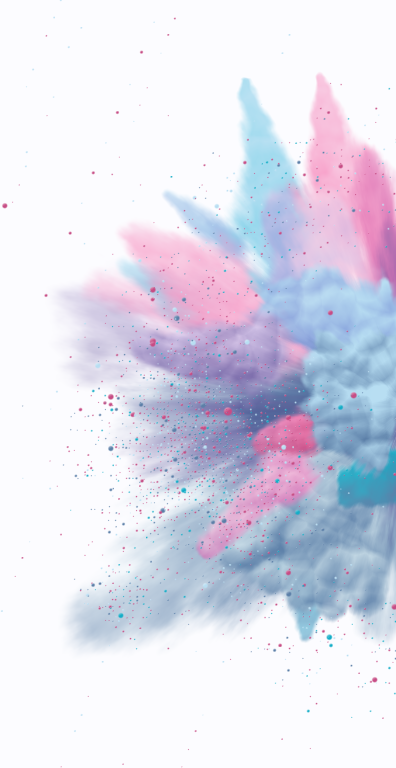
This background is drawn by a Shadertoy shader. Its source:

```glsl
// A burst of coloured powder on white, thrown out from the right edge.
// Tapered plumes are layered back to front; their rims and shading come from
// cellular puffs and radial fibres, and hashed grains are scattered on top.

const vec3 PAPER = vec3(0.99, 0.99, 1.0);
const vec3 ROSE = vec3(0.97, 0.56, 0.75);
const vec3 BLUSH = vec3(0.97, 0.80, 0.89);
const vec3 MAGENTA = vec3(0.80, 0.42, 0.70);
const vec3 CRIMSON = vec3(0.78, 0.30, 0.52);
const vec3 LILAC = vec3(0.83, 0.77, 0.91);
const vec3 VIOLET = vec3(0.44, 0.38, 0.64);
const vec3 PERI = vec3(0.52, 0.63, 0.86);
const vec3 SKY = vec3(0.72, 0.87, 0.95);
const vec3 AQUA = vec3(0.50, 0.82, 0.91);
const vec3 TEAL = vec3(0.08, 0.68, 0.78);
const vec3 STEEL = vec3(0.36, 0.50, 0.66);
const vec3 NAVY = vec3(0.24, 0.33, 0.55);
const vec3 FOG = vec3(0.79, 0.87, 0.91);

const float ASPECT = 0.5156;           // canvas width over height
const vec2 ORIGIN = vec2(0.53, 0.47);  // where the burst starts
const vec2 LIGHT = vec2(-0.5, 0.86);   // direction towards the light
const float PUFF_SCALE = 18.0;
const float WARP = 0.035;
const float ROUGHNESS = 1.7;
const float RELIEF = 1.7;

// State shared by all plumes at this point
vec3 col;
vec2 pos;
float edge, fibre, relief;

float hash(vec2 p) {
    return fract(sin(dot(p, vec2(127.1, 311.7))) * 43758.5);
}

vec2 hash2(vec2 p) { return vec2(hash(p), hash(p + 37.2)); }

float noise(vec2 p) {
    vec2 i = floor(p), f = fract(p);
    f = f * f * (3.0 - 2.0 * f);
    return mix(mix(hash(i), hash(i + vec2(1, 0)), f.x),
               mix(hash(i + vec2(0, 1)), hash(i + 1.0), f.x), f.y);
}

// Layered noise centred on zero
float fbm(vec2 p) {
    float sum = -0.48, amp = 0.5;
    for (int i = 0; i < 5; i++) {
        sum += amp * noise(p);
        p = mat2(1.6, 1.2, -1.2, 1.6) * p;
        amp *= 0.5;
    }
    return sum;
}

// Height of rounded bumps, one per cell
float puff(vec2 p) {
    float nearest = 1.0;
    for (int k = 0; k < 9; k++) {
        vec2 id = floor(p) + vec2(k % 3, k / 3) - 1.0;
        vec2 d = id + hash2(id) - p;
        nearest = min(nearest, dot(d, d));
    }
    return 1.0 - nearest;
}

float billow(vec2 p) {
    return 0.65 * puff(p * PUFF_SCALE) + 0.35 * puff(p * PUFF_SCALE * 2.3);
}

// Tapered stroke: ends and widths in percent of the canvas height.
// Low softness gives billows, high softness gives dry spray.
void plume(vec4 ends, vec2 width, float soft, vec3 shade, vec3 light) {
    ends *= 0.01;
    vec2 axis = ends.zw - ends.xy, rel = pos - ends.xy;
    float t = clamp(dot(rel, axis) / dot(axis, axis), 0.0, 1.0);
    vec2 off = rel - axis * t;
    float w = 0.01 * mix(width.x, width.y, t);
    float dry = min(soft * 1.5, 1.0);
    float d = length(off) / w - 1.0 + ROUGHNESS * mix(edge, fibre, dry);
    float cover = (1.0 - smoothstep(-soft, soft, d)) * (1.0 - 0.6 * soft * t);
    float lit = 0.55 + 0.32 * off.y / w + mix(relief, fibre, dry);
    col = mix(col, mix(shade, light, clamp(lit, 0.0, 1.0)), cover);
}

// Grains and beads, densest in the lower left of the burst
void grains(vec2 p, float aa) {
    for (int i = 0; i < 4; i++) {
        float level = float(i), scale = 42.0 * exp2(level * 0.8);
        vec2 id = floor(p * scale), seed = id + 91.0 * level, spot = (id + 0.5) / scale;
        vec2 core = (spot - vec2(0.28, 0.42)) / vec2(0.13, 0.11);
        vec2 tail = (spot - vec2(0.16, 0.22)) / 0.04;
        float rim = (length(spot - ORIGIN) - 0.31) / 0.08;
        float density = exp(-dot(core, core)) + 0.7 * exp(-dot(tail, tail)) + 0.25 * exp(-rim * rim);
        vec2 q = fract(p * scale) - 0.3 - 0.4 * hash2(seed);
        float size = 0.08 + 0.2 * pow(hash(seed + 5.3), 2.0), pick = hash(seed + 8.1);
        vec3 tint = pick < 0.35 ? CRIMSON : pick < 0.6 ? STEEL : pick < 0.8 ? TEAL : SKY;
        tint = mix(tint, PAPER, clamp(dot(q, LIGHT) / size * 0.4, 0.0, 0.5));
        float keep = step(hash(seed + 2.7), density * (0.1 + 0.12 * level));
        col = mix(col, tint, keep * (1.0 - smoothstep(-aa, aa, (length(q) - size) / scale)));
    }
}

void mainImage(out vec4 fragColor, in vec2 fragCoord) {
    vec2 p = fragCoord / iResolution.xy * vec2(ASPECT, 1.0), ray = p - ORIGIN;
    pos = p + WARP * vec2(fbm(p * 14.0), fbm(p * 14.0 + 40.0));
    float height = billow(pos);
    edge = 0.6 * fbm(pos * 16.0) + 0.25 * (0.75 - height);
    fibre = fbm(vec2(atan(ray.y, -ray.x) * 13.0, length(ray) * 12.0));
    relief = RELIEF * (height - billow(pos + LIGHT * 0.012)) + 0.5 * fbm(pos * 30.0);
    col = PAPER;
    // Dusty haze
    plume(vec4(46, 42, 15, 19), vec2(13, 4), 0.8, STEEL, FOG);
    plume(vec4(50, 35, 49, 19), vec2(7, 2), 0.8, STEEL, FOG);
    plume(vec4(42, 53, 14, 58), vec2(9, 4.5), 0.9, VIOLET, LILAC);
    plume(vec4(46, 46, 22, 46), vec2(9, 5), 0.8, VIOLET, STEEL);
    // Sprays at the upper left
    plume(vec4(38, 56, 13, 63), vec2(5, 1.5), 0.8, ROSE, BLUSH);
    plume(vec4(28, 60, 16, 65), vec2(3, 1), 0.8, AQUA, SKY);
    plume(vec4(30, 68, 22, 75), vec2(2, 0.6), 0.7, PERI, SKY);
    plume(vec4(31, 60, 19, 69), vec2(6, 2.5), 0.5, ROSE, BLUSH);
    // Tall spikes and columns
    plume(vec4(38, 66, 32.3, 90), vec2(6, 0.5), 0.35, AQUA, SKY);
    plume(vec4(45, 72, 42, 90.5), vec2(5.5, 0.6), 0.4, ROSE, BLUSH);
    plume(vec4(51, 66, 47.5, 79), vec2(7, 1.5), 0.6, MAGENTA, ROSE);
    plume(vec4(53, 61, 51.5, 70), vec2(5, 2), 0.6, VIOLET, MAGENTA);
    plume(vec4(37.5, 64, 37, 73), vec2(3.5, 2), 0.4, PERI, LILAC);
    plume(vec4(43, 62, 43, 71), vec2(6, 3.5), 0.35, LILAC, BLUSH);
    // Lavender clouds around a dark hollow
    plume(vec4(48, 58, 38, 60), vec2(6, 4.5), 0.15, PERI, SKY);
    plume(vec4(46, 50, 35, 47), vec2(5, 3), 0.6, NAVY, STEEL);
    plume(vec4(33, 53.5, 21, 54.5), vec2(5, 3), 0.3, VIOLET, LILAC);
    // Pale fan at the bottom
    plume(vec4(40, 28, 40.2, 17), vec2(4.5, 1), 0.4, STEEL, AQUA);
    for (float a = 5.0; a > 3.6; a -= 0.32)
        plume(vec4(44, 36, 44.0 + 14.0 * cos(a), 36.0 + 14.0 * sin(a)), vec2(5.5, 2.5), 0.25, STEEL, FOG);
    // Saturated accents, then blue billows
    plume(vec4(38, 38, 27.5, 29.5), vec2(3.5, 1.4), 0.35, MAGENTA, BLUSH);
    plume(vec4(40, 43.5, 35, 42), vec2(3, 1.8), 0.3, CRIMSON, ROSE);
    plume(vec4(52, 39, 46, 37), vec2(4, 2.5), 0.2, STEEL, TEAL);
    plume(vec4(50, 51, 44, 52), vec2(6, 4.5), 0.12, STEEL, SKY);
    plume(vec4(47, 45, 45, 46), vec2(6, 5.5), 0.12, STEEL, SKY);
    grains(p, 1.0 / iResolution.y);
    fragColor = vec4(col, 1.0);
}
```
